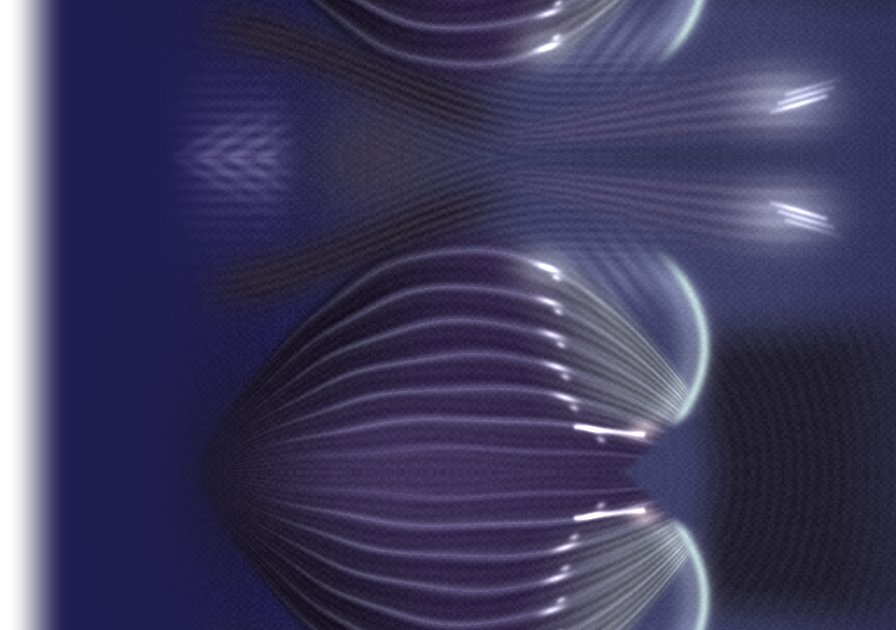
A Shadertoy shader for this texture:

```glsl
float glow(vec2 offset, vec2 radius) {
    vec2 q = offset / radius;
    return exp(-dot(q, q));
}

float hash(vec2 p) {
    return fract(sin(dot(p, vec2(127.1, 311.7))) * 43758.5);
}

float segment(vec2 p, vec2 a, vec2 b) {
    vec2 ab = b - a;
    return length(p - a - ab * clamp(dot(p - a, ab) / dot(ab, ab), 0.0, 1.0));
}

// Height profile shared by every rib of the pod
float arch(float x) {
    float t = (x - 0.74) / 0.44;
    return max(1.0 - t * t, 0.03);
}

vec3 backdrop(float x, float d, float e) {
    vec3 col = mix(vec3(0.125, 0.115, 0.32), vec3(0.245, 0.25, 0.41), smoothstep(0.4, 0.85, x));
    col = mix(col, vec3(0.2, 0.2, 0.36), smoothstep(1.2, 1.42, x));

    // Brown crossing bands with flowing strands
    float bandY = 0.29 + 0.155 * smoothstep(0.3, 0.9, x);
    float reach = smoothstep(0.27, 0.42, x) * smoothstep(0.86, 0.68, x);
    float strands = sin((d - bandY) * 420.0 + 2.0 * sin(x * 6.0));
    col = mix(col, vec3(0.24, 0.22, 0.29), 0.85 * glow(vec2(x - 0.61, e), vec2(0.14, 0.12)));
    col = mix(col, vec3(0.165, 0.14, 0.195) + 0.02 * strands,
              0.95 * reach * glow(vec2(0.0, d - bandY), vec2(1.0, 0.047)));
    col += 0.025 * strands * smoothstep(0.45, 0.8, x) * smoothstep(1.2, 0.9, x) * smoothstep(0.3, 0.37, d);

    // Pale chevrons on the left
    float chevron = x - 0.26 - 1.7 * e;
    float fan = smoothstep(0.25, 0.36, x) * smoothstep(0.49, 0.41, x);
    col += fan * glow(vec2(e, 0.0), vec2(0.11, 1.0)) * vec3(0.12, 0.105, 0.11)
         * (0.8 + 0.35 * sin(e * 310.0));
    col += 0.13 * fan * smoothstep(-0.01, 0.02, chevron) * glow(vec2(e, 0.0), vec2(0.06, 1.0))
         * (0.6 + 0.4 * sin(chevron * 130.0));

    // Streaming ribbons on the right
    float opened = smoothstep(0.75, 1.25, x);
    float ribbon = e / (0.045 + 0.08 * opened);
    float stream = smoothstep(0.74, 0.92, x) * smoothstep(1.38, 1.2, x);
    float ribbonMask = stream * smoothstep(0.15, 0.4, ribbon) * smoothstep(1.5, 0.8, ribbon);
    col = mix(col, vec3(0.31, 0.285, 0.43) + 0.045 * sin(ribbon * 32.0), 0.75 * ribbonMask);
    col = mix(col, vec3(0.19, 0.2, 0.33), 0.75 * glow(vec2(x - 1.08, e), vec2(0.23, 0.028)));

    // Ribbon tips
    vec2 p = vec2(x, e);
    col += vec3(0.3, 0.32, 0.29) * glow(p - vec2(1.245, 0.09), vec2(0.075, 0.048));
    for (int i = 0; i < 3; i++) {
        float k = float(i);
        vec2 start = vec2(1.225 + 0.012 * k, 0.072 + 0.014 * k);
        float dist = segment(p, start, start + vec2(0.085, 0.025));
        col += (0.5 - 0.12 * k) * glow(vec2(dist, x - 1.275), vec2(0.004, 0.045));
    }

    // Dark hollow beyond the shell
    float hollow = smoothstep(1.08, 1.18, x + 0.12 * d) * smoothstep(0.29, 0.17, d + 0.06 * (1.3 - x));
    hollow *= 1.0 - 0.45 * smoothstep(1.3, 1.46, x);
    float rings = sin(length(vec2(x - 1.0, d * 0.8)) * 330.0);
    return mix(col, vec3(0.125, 0.115, 0.165) + 0.012 * rings, 0.93 * hollow);
}

vec3 pod(vec3 col, float x, float d) {
    float s = d / arch(x) + 0.0025 * sin(x * 23.0 + d * 30.0);
    float rib = (s - 0.038) / (0.0465 + 0.018 * s);
    float f = fract(rib);
    float rim = 1.118 - 3.1 * (d - 0.2) * (d - 0.2);
    float inside = smoothstep(0.41, 0.34, s) * smoothstep(0.27, 0.42, x) * smoothstep(0.012, -0.025, x - rim);

    // Body: dark flank, violet core and grey shell
    col = mix(col, vec3(0.11, 0.1, 0.18), 0.85 * glow(vec2(x - 0.39, d), vec2(0.11, 0.19)));
    vec3 body = mix(vec3(0.095, 0.08, 0.145), vec3(0.19, 0.145, 0.285), smoothstep(0.42, 0.75, x + 0.5 * (0.2 - s)));
    body = mix(body, vec3(0.25, 0.205, 0.36), glow(vec2(x - 0.68, d), vec2(0.25, 0.11)));
    float shell = smoothstep(0.8, 1.03, x + 0.25 * (s - 0.2)) * smoothstep(0.03, 0.12, d);
    body = mix(body, vec3(0.4, 0.41, 0.47), shell);

    // Broad ribs with a soft underside, then fine strands
    float ridge = exp(-pow(min(f, 1.0 - f) / 0.13, 2.0));
    float ribFade = smoothstep(0.36, 0.6, x) * smoothstep(-0.8, 0.8, rib);
    body += ribFade * (vec3(0.17, 0.18, 0.2) * ridge + 0.06 * (f - 0.55)) * (1.0 - 0.5 * shell);
    body += (0.012 + 0.04 * shell) * sin(rib * 18.0 + 2.0 * sin(x * 9.0));
    col = mix(col, body, inside);

    // Milky crest and glints along the ribs
    vec2 p = vec2(x, d);
    col += vec3(0.24, 0.26, 0.24) * glow(p - vec2(0.865, 0.325), vec2(0.05, 0.035));
    col += 0.16 * glow(p - vec2(0.98, 0.31), vec2(0.07, 0.06)) * (0.7 + 0.3 * sin((x + d * 0.8) * 190.0));
    for (int i = 1; i <= 6; i++) {
        float n = float(i);
        float gx = 0.855 + 0.085 / n;
        float gy = arch(gx) * (0.038 + 0.047 * n + 0.001 * n * n);
        vec2 q = p - vec2(gx, gy);
        q.y += 0.3 * q.x;
        col += 0.6 * glow(q, vec2(0.018, 0.005));
        col += 0.45 * glow(q - vec2(0.014, -0.012), vec2(0.007, 0.005));
    }

    // Bright rim and its hooked lower end
    float rimSpan = smoothstep(0.065, 0.1, d) * smoothstep(0.365, 0.29, d);
    float slope = sqrt(1.0 + pow(6.2 * (d - 0.2), 2.0));
    float rimDist = (x - rim) / slope;
    col += vec3(0.22, 0.24, 0.23) * rimSpan * glow(vec2(rimDist + 0.015, 0.0), vec2(0.028, 1.0));
    col = mix(col, vec3(0.79, 0.89, 0.89), 0.9 * rimSpan * glow(vec2(rimDist, 0.0), vec2(0.0085, 1.0)));
    float hook = segment(p, vec2(0.915, 0.072), vec2(1.02, 0.06));
    col += vec3(0.62, 0.63, 0.57) * exp(-pow(hook / 0.0045, 2.0));
    col += vec3(0.4, 0.36, 0.32) * glow(p - vec2(1.02, 0.066), vec2(0.022, 0.016));
    return col;
}

void mainImage(out vec4 fragColor, in vec2 fragCoord) {
    vec2 p = fragCoord / iResolution.y;
    // Mirror about the pod axis (d = 0) and the crossing axis (e = 0)
    float d = abs(fract(p.y + 0.25) - 0.5);
    float e = 0.5 - d;
    vec3 col = pod(backdrop(p.x, d, e), p.x, d);

    // Woven grain
    float weave = sin(p.x * 480.0) * sin(d * 510.0);
    float grain = hash(floor(vec2(p.x, d) * 270.0)) - 0.5;
    col += (0.012 * weave + 0.035 * grain) * smoothstep(0.2, 0.45, p.x);

    // White left margin
    col = mix(vec3(1.0), col, smoothstep(0.012, 0.108, p.x));
    fragColor = vec4(clamp(col, 0.0, 1.0), 1.0);
}
```
